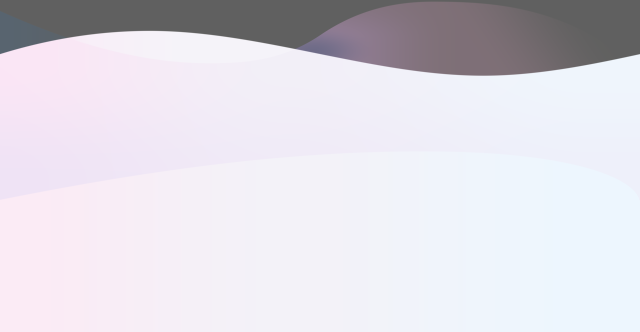
Reproduce this background procedurally as a WebGL 1 fragment shader.

```glsl
precision highp float;
// Layered pastel waves over a grey sky, with a faded lilac hill behind them.

#define SKY        vec3(0.378, 0.378, 0.376)
#define SLATE      vec3(0.345, 0.392, 0.435)
#define LILAC      vec3(0.575, 0.495, 0.590)
#define MAUVE      vec3(0.495, 0.437, 0.465)
#define DUSK       vec3(0.430, 0.420, 0.530)
#define PINK       vec3(0.985, 0.920, 0.960)
#define PEARL      vec3(0.953, 0.948, 0.972)
#define ICE        vec3(0.930, 0.965, 0.995)
#define ROSE       vec3(0.982, 0.900, 0.960)
#define LAVENDER   vec3(0.938, 0.890, 0.960)
#define SOFTNESS   0.75

uniform vec2 u_resolution;

// Cubic curve between two knots, each given as (x, height, slope).
float curve(float x, vec3 a, vec3 b) {
  float w = b.x - a.x;
  float t = clamp((x - a.x) / w, 0.0, 1.0);
  float s = 1.0 - t;
  return mix(a.y, b.y, t * t * (3.0 - 2.0 * t))
       + w * t * s * (a.z * s - b.z * t);
}

float backHeight(float x) {
  vec3 start = vec3(0.0, 0.967, -0.866);
  vec3 valley = vec3(0.326, 0.8095, 0.0);
  vec3 flank = vec3(0.501, 0.895, 1.31);
  vec3 peak = vec3(0.677, 0.995, 0.0);
  vec3 finish = vec3(1.0, 0.787, -1.73);
  if (x < valley.x) return curve(x, start, valley);
  if (x < flank.x) return curve(x, valley, flank);
  if (x < peak.x) return curve(x, flank, peak);
  return curve(x, peak, finish);
}

float middleHeight(float x) {
  vec3 crest = vec3(0.234, 0.907, 0.0);
  vec3 trough = vec3(0.755, 0.772, 0.0);
  if (x < crest.x) return curve(x, vec3(0.0, 0.837, 0.597), crest);
  if (x < trough.x) return curve(x, crest, trough);
  return curve(x, trough, vec3(1.0, 0.837, 0.42));
}

// A slow rise to the left, a rounded shoulder to the right.
float frontHeight(float x) {
  vec3 top = vec3(0.655, 0.544, 0.0);
  if (x < top.x) return curve(x, vec3(0.0, 0.398, 0.385), top);
  float t = (x - top.x) / (1.0 - top.x);
  return top.y - 0.158 * (1.0 - sqrt(max(0.0, 1.0 - pow(t, 2.3))));
}

// Smoothed coverage below a given height.
float below(float y, float height) {
  float edge = SOFTNESS / u_resolution.y;
  return 1.0 - smoothstep(-edge, edge, y - height);
}

vec3 threeStops(vec3 a, vec3 b, vec3 c, float x) {
  return mix(mix(a, b, smoothstep(0.0, 0.45, x)), c, smoothstep(0.45, 0.92, x));
}

vec3 backColor(vec2 p) {
  vec3 hill = mix(LILAC, MAUVE, smoothstep(0.50, 0.72, p.x));
  hill = mix(hill, MAUVE, 0.65 * smoothstep(0.88, 1.0, p.y));
  float dusk = smoothstep(0.10, 0.0, length((p - vec2(0.49, 0.845)) * vec2(1.0, 1.2)));
  hill = mix(hill, DUSK, dusk);
  hill = mix(hill, SKY, smoothstep(0.74, 0.96, p.x + 0.35 * (p.y - 0.85)));
  vec3 slope = mix(SLATE, SKY, 0.5 * smoothstep(0.0, 0.15, p.x));
  return mix(slope, hill, step(0.3, p.x));
}

vec3 middleColor(vec2 p, float backMask) {
  float depth = smoothstep(0.80, 0.46, p.y);
  vec3 left = mix(ROSE, LAVENDER, depth);
  vec3 center = mix(vec3(0.949, 0.937, 0.970), vec3(0.940, 0.918, 0.968), depth);
  vec3 right = mix(vec3(0.938, 0.962, 0.988), vec3(0.932, 0.940, 0.980), depth);
  vec3 body = threeStops(left, center, right, p.x);
  vec3 cap = mix(vec3(0.973, 0.935, 0.970), vec3(0.962, 0.953, 0.976),
                 smoothstep(0.10, 0.30, p.x));
  // The cap is only visible over the dip of the back curve.
  float dip = smoothstep(0.09, 0.14, p.x) * (1.0 - step(0.5, p.x));
  return mix(body, cap, (1.0 - backMask) * dip);
}

void main() {
  vec2 p = gl_FragCoord.xy / u_resolution;
  float backMask = below(p.y, backHeight(p.x));

  vec3 color = mix(SKY, backColor(p), backMask);
  color = mix(color, middleColor(p, backMask), below(p.y, middleHeight(p.x)));
  color = mix(color, threeStops(PINK, PEARL, ICE, p.x), below(p.y, frontHeight(p.x)));

  gl_FragColor = vec4(color, 1.0);
}
```
